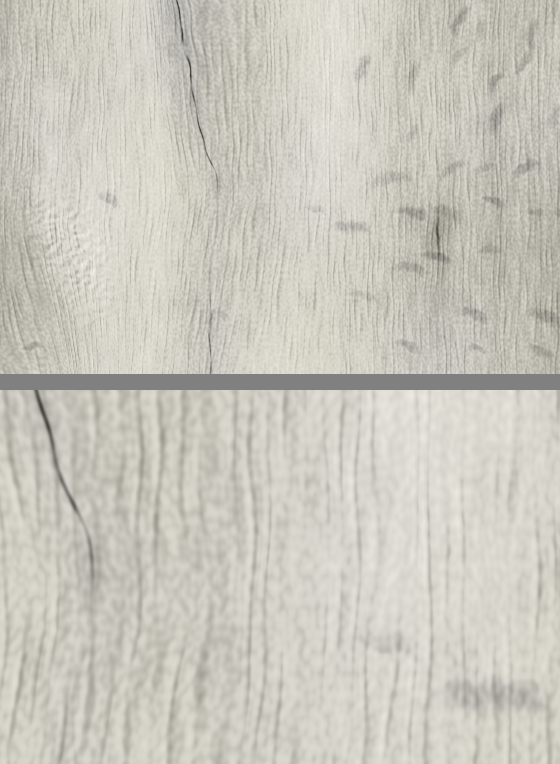
Top: the whole. Bottom: its middle third, enlarged.
Reproduce this texture procedurally as a Shadertoy shader.

```glsl
// Pale grey whitewashed oak board with upright grain.
// Warped groove lines and stretched gradient noise form the grain; a long
// crack, a small knot, scattered flecks and a rough patch are laid over it.

#define GROOVE_COUNT 62.0
#define GROOVE_DEPTH 0.115
#define FIBRE_DEPTH 0.09
#define PORE_DEPTH 0.10
#define CLOUD_DEPTH 0.12
#define STREAK_DEPTH 0.045
#define FLECK_CELL 0.125
#define FLECK_DEPTH 0.13
#define CRACK_DEPTH 0.42
#define BASE_TONE 0.812
#define KNOT_POS vec2(1.172, 0.38)
#define ROUGH_POS vec2(0.20, 0.33)

const float TAU = 6.2831853;

float hash(vec2 p) {
    vec3 q = fract(p.xyx * vec3(0.1031, 0.1030, 0.0973));
    q += dot(q, q.yzx + 33.33);
    return fract((q.x + q.y) * q.z);
}

float corner(vec2 cell, vec2 offset) {
    float angle = TAU * hash(cell);
    return dot(vec2(cos(angle), sin(angle)), offset);
}

// Gradient noise, roughly -0.7 to 0.7
float noise(vec2 p) {
    vec2 i = floor(p), f = p - i;
    vec2 w = f * f * f * (f * (f * 6.0 - 15.0) + 10.0);
    vec2 e = vec2(1.0, 0.0);
    float low = mix(corner(i, f), corner(i + e.xy, f - e.xy), w.x);
    float high = mix(corner(i + e.yx, f - e.yx), corner(i + e.xx, f - e.xx), w.x);
    return mix(low, high, w.y);
}

float bell(float d, float width) {
    return exp(-d * d / (width * width));
}

// Horizontal place of the crack at height y
float crackPath(float y) {
    return 0.562 + 0.02 * bell(y - 0.5, 0.1) - 0.18 * max(y - 0.5, 0.0);
}

// Board coordinates bent so that the grain wanders and follows the crack
vec2 bendGrain(vec2 p) {
    float lean = -0.14 * max(p.y - 0.5, 0.0) * bell(p.x - 0.49, 0.14);
    lean -= 0.14 * max(0.45 - p.y, 0.0) * bell(p.x - 0.55, 0.25);
    float sway = 0.03 * noise(p * vec2(1.8, 1.5) + 4.0);
    float ripple = 0.005 * noise(p * vec2(11.0, 8.0) + 15.0);
    float fan = 0.22 * max(0.4 - p.y, 0.0) * bell(p.x - 0.15, 0.13);
    return vec2(p.x - lean + sway + ripple - fan, p.y);
}

// Narrow dark grooves of uneven spacing, broken into strokes
float grooves(vec2 g) {
    float phase = g.x * GROOVE_COUNT + 1.2 * noise(g * vec2(15.0, 1.4))
                + 0.55 * noise(g * vec2(42.0, 9.0) + 7.0);
    float line = pow(0.5 + 0.5 * cos(TAU * phase), 5.0);
    return line * smoothstep(-0.4, 0.4, noise(g * vec2(34.0, 9.0) + 21.0));
}

// Slanted smudges, upright above and nearly level below
float flecks(vec2 p) {
    float ink = 0.0;
    vec2 home = floor(p / FLECK_CELL);
    vec2 ragged = 0.012 * vec2(noise(p * 34.0), noise(p * 34.0 + 50.0));
    for (int k = 0; k < 9; k++) {
        vec2 cell = home + vec2(k % 3, k / 3) - 1.0;
        vec2 jitter = vec2(hash(cell + 11.3), hash(cell + 47.9));
        vec2 center = (cell + 0.15 + 0.7 * jitter) * FLECK_CELL;
        float angle = mix(-0.2, 1.15, smoothstep(0.5, 0.62, center.y))
                    + 0.6 * (hash(cell + 83.1) - 0.5);
        vec2 axis = vec2(cos(angle), sin(angle));
        vec2 d = p - center + ragged;
        d = vec2(dot(d, axis), dot(d, vec2(-axis.y, axis.x)));
        d.y += 4.0 * d.x * d.x;
        float size = mix(0.75, 1.4, hash(cell + 5.7));
        float r = length(d / (size * vec2(0.036, 0.012)));
        float share = 0.12 + 0.55 * smoothstep(0.75, 1.0, center.x);
        float present = step(hash(cell + 129.0), share);
        float strength = mix(0.4, 1.0, hash(cell + 61.0));
        ink = max(ink, present * strength * smoothstep(1.3, 0.5, r));
    }
    return ink;
}

// Thin split: x is the dark gap, y the grey stain around it
vec2 crack(vec2 p) {
    float d = p.x - crackPath(p.y) + 0.012 * noise(vec2(p.y * 14.0, 3.0));
    float open = smoothstep(0.47, 0.56, p.y) + 0.55 * smoothstep(0.27, 0.2, p.y) + 0.15;
    float width = 0.0022 + 0.0035 * max(noise(vec2(p.y * 11.0, 8.0)), 0.0);
    float broken = smoothstep(-0.45, 0.2, noise(vec2(p.y * 19.0, 31.0)));
    return vec2(open * broken * bell(d, width), bell(d + 0.01, 0.06) * (0.3 + 0.7 * p.y));
}

// Short slit with a blurred halo and a faint line through it
float knot(vec2 p) {
    vec2 d = p - KNOT_POS;
    d.x += 0.008 * noise(p * vec2(8.0, 28.0));
    float slit = bell(d.x, 0.004) * bell(d.y, 0.045);
    float halo = bell(length(d * vec2(1.0, 0.6)), 0.04);
    return 0.32 * slit + 0.09 * halo + 0.07 * bell(d.x, 0.003) * bell(d.y, 0.25);
}

// Side-lit bumps of the rough patch
float roughPatch(vec2 p) {
    vec2 d = p - ROUGH_POS;
    d.x += 0.35 * d.y;
    float area = bell(length(d * vec2(1.0, 0.55)), 0.09);
    vec2 q = p * vec2(62.0, 66.0) + 1.2 * noise(p * 24.0);
    return area * (0.04 + 0.2 * (noise(q) - noise(q + vec2(0.4, -0.4))));
}

void mainImage(out vec4 fragColor, in vec2 fragCoord) {
    vec2 p = fragCoord / iResolution.y;
    vec2 g = bendGrain(p);

    // Broad light and dark zones, with long streaks inside them
    float tone = BASE_TONE + CLOUD_DEPTH * noise(g * vec2(3.6, 1.7) + 13.0);
    tone += STREAK_DEPTH * noise(g * vec2(17.0, 1.8) + 33.0);
    tone += 0.075 * bell(g.x - 0.83, 0.19) + 0.06 * bell(g.x - 0.33, 0.14);
    tone -= 0.05 * smoothstep(0.95, 1.3, p.x) + 0.07 * smoothstep(0.15, 0.0, p.x);

    // Grooves with a lit edge, then fibres and pores
    float groove = grooves(g);
    float litEdge = grooves(g + vec2(0.0045, 0.002));
    tone += GROOVE_DEPTH * (0.45 * litEdge - groove);
    tone += FIBRE_DEPTH * noise(g * vec2(90.0, 13.0) + 3.0);
    tone += PORE_DEPTH * noise(g * vec2(165.0, 105.0) + 9.0);

    // Marks on the board
    vec2 split = crack(p);
    float mark = flecks(p);
    tone += roughPatch(p);
    tone -= FLECK_DEPTH * mark + knot(p) + CRACK_DEPTH * split.x + 0.07 * split.y;

    // Whitewash holds back the brightest tones
    tone -= 0.5 * max(tone - 0.83, 0.0);

    // Warm grey, cooler in the stains
    float cool = clamp(0.6 * split.y + 0.5 * mark + split.x, 0.0, 1.0);
    float warmth = 0.05 + 0.02 * noise(p * vec2(3.0, 2.0) + 40.0) - 0.025 * cool;
    vec3 color = vec3(tone, tone - 0.22 * warmth, tone - warmth);
    fragColor = vec4(clamp(color, 0.0, 1.0), 1.0);
}
```
